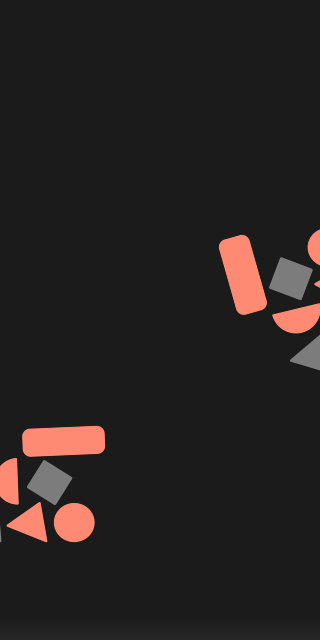
Write a Shadertoy shader that draws this background.

```glsl
// Two clusters of coral and grey paper-cut shapes on a charcoal field with a pale lower edge.

#define CHARCOAL    vec3(0.105)
#define FLOOR_TINT  vec3(0.15)
#define CORAL       vec3(0.995, 0.54, 0.45)
#define GREY        vec3(0.485)
#define FLOOR_TOP   0.08
#define BAR_ROUND   0.025
#define TILE_ROUND  0.005
#define TIP_ROUND   0.004
#define DISC_RADIUS 0.0612

// Offset from a centre, expressed in axes turned by an angle
vec2 toLocal(vec2 p, vec2 centre, float angle) {
    float c = cos(angle), s = sin(angle);
    vec2 d = p - centre;
    return vec2(c * d.x + s * d.y, c * d.y - s * d.x);
}

// Signed distances, negative inside
float roundedBox(vec2 q, vec2 halfSize, float radius) {
    vec2 d = abs(q) - halfSize + radius;
    return length(max(d, 0.0)) + min(max(d.x, d.y), 0.0) - radius;
}

float disc(vec2 q) {
    return length(q * vec2(0.96, 1.0)) - DISC_RADIUS;
}

// Half disc filled below its flat side
float halfDisc(vec2 q, float radius) {
    vec2 corner = vec2(abs(q.x) - radius + TIP_ROUND, q.y);
    float d = max(length(q) - radius, q.y);
    return max(d, dot(corner, vec2(0.7071)) - 0.3 * TIP_ROUND);
}

float segment(vec2 p, vec2 a, vec2 b) {
    vec2 e = b - a;
    return length(p - a - e * clamp(dot(p - a, e) / dot(e, e), 0.0, 1.0));
}

float edgeSide(vec2 p, vec2 a, vec2 b) {
    return (b.x - a.x) * (p.y - a.y) - (b.y - a.y) * (p.x - a.x);
}

// Triangle with softened tips, corners in either order
float triangle(vec2 p, vec2 a, vec2 b, vec2 c) {
    vec2 centre = (a + b + c) / 3.0;
    a = mix(a, centre, 0.06);
    b = mix(b, centre, 0.06);
    c = mix(c, centre, 0.06);
    float winding = sign(edgeSide(c, a, b));
    float side = min(edgeSide(p, a, b) * winding,
                 min(edgeSide(p, b, c) * winding, edgeSide(p, c, a) * winding));
    float d = min(segment(p, a, b), min(segment(p, b, c), segment(p, c, a)));
    return (side > 0.0 ? -d : d) - TIP_ROUND;
}

// Coverage of a shape, smoothed over about one pixel
float coverage(float d) {
    float pixel = 2.0 / iResolution.y;
    return 1.0 - smoothstep(-0.6 * pixel, 0.6 * pixel, d);
}

void mainImage(out vec4 fragColor, in vec2 fragCoord) {
    // Canvas spans 1 across and 2 up
    vec2 p = fragCoord / iResolution.xy * vec2(1.0, 2.0);

    // Background with a faint glow along the bottom
    float floorGlow = 1.0 - smoothstep(0.0, FLOOR_TOP, p.y);
    vec3 color = mix(CHARCOAL, FLOOR_TINT, floorGlow);

    // Upper right cluster
    float coral = roundedBox(toLocal(p, vec2(0.759, 1.141), 0.277), vec2(0.0495, 0.122), BAR_ROUND);
    coral = min(coral, disc(p - vec2(1.025, 1.227)));
    coral = min(coral, halfDisc(toLocal(p, vec2(0.925, 1.035), 0.237), 0.077));
    coral = min(coral, triangle(p, vec2(0.982, 1.112), vec2(1.094, 1.174), vec2(1.086, 1.057)));
    float grey = roundedBox(toLocal(p, vec2(0.909, 1.129), -0.36), vec2(0.0545, 0.0525), TILE_ROUND);
    grey = min(grey, triangle(p, vec2(0.904, 0.872), vec2(1.044, 0.99), vec2(1.068, 0.823)));

    // Lower left cluster
    coral = min(coral, roundedBox(toLocal(p, vec2(0.199, 0.621), 0.043), vec2(0.129, 0.044), BAR_ROUND));
    coral = min(coral, disc(p - vec2(0.232, 0.367)));
    coral = min(coral, halfDisc(toLocal(p, vec2(0.056, 0.496), -1.534), 0.073));
    coral = min(coral, triangle(p, vec2(0.02, 0.357), vec2(0.125, 0.431), vec2(0.147, 0.306)));
    grey = min(grey, roundedBox(toLocal(p, vec2(0.155, 0.492), -0.56), vec2(0.0535, 0.0515), TILE_ROUND));
    grey = min(grey, triangle(p, vec2(-0.005, 0.406), vec2(0.0034, 0.307), vec2(-0.13, 0.333)));

    // Paint
    color = mix(color, GREY, coverage(grey));
    color = mix(color, CORAL, coverage(coral));
    fragColor = vec4(color, 1.0);
}
```
